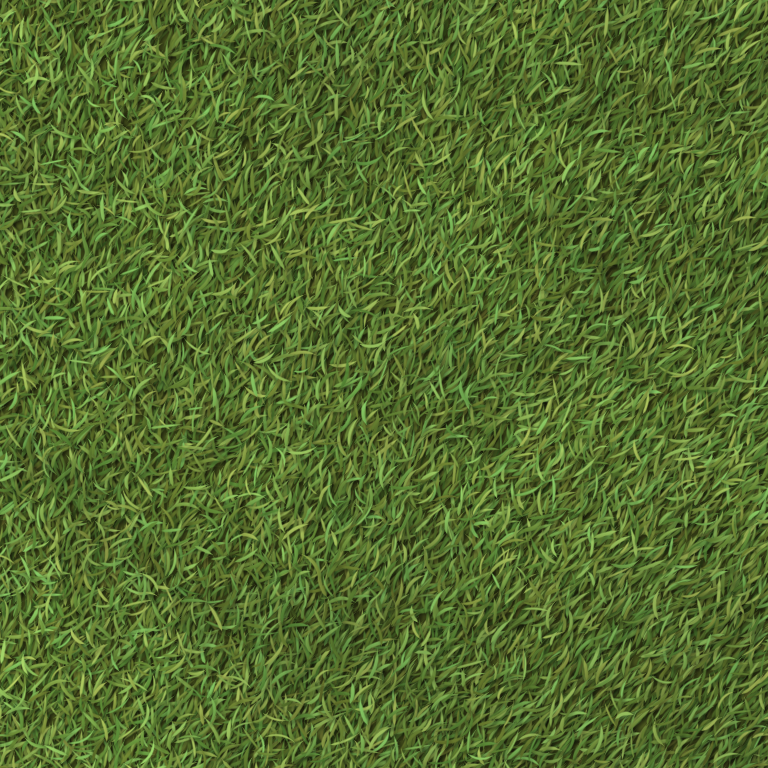
A three.js fragment shader for this texture:

```glsl
// Dense lawn seen from above: layered, curved grass blades leaning up and to the right.
varying vec2 vUv;

const int   LAYERS       = 24;      // blade layers, from the ground up
const float CELL         = 0.031;   // grid spacing, one blade per cell and layer
const float MIN_HALF_LEN = 0.014;
const float MAX_HALF_LEN = 0.029;   // with its bend a blade must stay within CELL
const float MIN_WIDTH    = 0.0024;  // half width at the widest point
const float MAX_WIDTH    = 0.0037;
const float EDGE         = 0.0026;  // edge softness
const float MAX_BEND     = 0.48;    // sideways curl, in half lengths
const float SHADOW       = 0.11;    // darkening around each blade
const float SHADOW_REACH = 0.0045;
const vec2  SHADOW_SHIFT = vec2(0.0015, -0.0020);

const vec3 SOIL      = vec3(0.27, 0.31, 0.11);
const vec3 DEEP      = vec3(0.22, 0.29, 0.10);
const vec3 MID       = vec3(0.37, 0.48, 0.19);
const vec3 LIGHT     = vec3(0.59, 0.73, 0.37);
const vec3 DRY       = vec3(0.41, 0.42, 0.17);
const vec3 COOL_TINT = vec3(0.85, 1.03, 1.02);
const vec3 WARM_TINT = vec3(1.12, 1.00, 0.94);

vec4 hash4(vec3 p) {
  vec4 q = fract(p.xyzx * vec4(0.1031, 0.1030, 0.0973, 0.1099));
  q += dot(q, q.wzxy + 33.33);
  return fract((q.xxyz + q.yzzw) * q.zywx);
}

float cornerSlope(vec2 cell, vec2 offset) {
  return dot(hash4(vec3(cell, 71.0)).xy * 2.0 - 1.0, offset);
}

// Gradient noise, roughly -0.6 to 0.6
float gradientNoise(vec2 p) {
  vec2 i = floor(p), f = fract(p);
  vec2 s = f * f * f * (f * (f * 6.0 - 15.0) + 10.0);
  vec2 e = vec2(1.0, 0.0);
  float low  = mix(cornerSlope(i, f), cornerSlope(i + e, f - e), s.x);
  float high = mix(cornerSlope(i + e.yx, f - e.yx), cornerSlope(i + 1.0, f - 1.0), s.x);
  return mix(low, high, s.y);
}

// Signed depth inside a tapered, bent blade; d is in blade axes (along, across)
float bladeDepth(vec2 d, float halfLen, float width, float bend) {
  float u = d.x / halfLen;
  float across = d.y - bend * halfLen * (u * u - 0.3);
  float taper = smoothstep(-1.0, -0.5, u) * (1.0 - smoothstep(0.1, 1.0, u));
  return width * taper - abs(across);
}

// Draws one blade with its soft shadow over the colour below
void paintBlade(inout vec3 color, vec2 d, vec2 root, float height, vec4 shape, vec4 look) {
  float halfLen = mix(MIN_HALF_LEN, MAX_HALF_LEN, shape.w);
  if (length(d) > halfLen * 1.1 + SHADOW_REACH) return;

  // Lean: tidy on the right, more tousled on the left and in the top layers
  float spread = mix(1.1, 0.65, root.x) * mix(0.55, 1.35, height);
  float angle = 1.22 - 0.42 * root.x + 0.14 * root.y
              + 0.35 * gradientNoise(root * 5.0)
              + spread * (shape.z + look.w - 1.0) * 1.3;
  vec2 dir = vec2(cos(angle), sin(angle));
  mat2 toBlade = mat2(dir.x, -dir.y, dir.y, dir.x);
  float width = mix(MIN_WIDTH, MAX_WIDTH, look.y);
  float bend = MAX_BEND * (look.z * 2.0 - 1.0) * mix(0.4, 1.0, height);

  vec2 s = toBlade * (d - SHADOW_SHIFT);
  float shade = smoothstep(-SHADOW_REACH, 0.001, bladeDepth(s, halfLen, width, bend));
  shade *= 1.0 - smoothstep(0.7, 1.1, abs(s.x) / halfLen);
  color *= 1.0 - SHADOW * shade;

  vec2 b = toBlade * d;
  float u = clamp(b.x / halfLen, -1.0, 1.0);
  float side = b.y - bend * halfLen * (u * u - 0.3);
  float mask = smoothstep(0.0, EDGE, bladeDepth(b, halfLen, width, bend));

  // Tone rises with height and toward the tip, and falls on the far side of the rib
  float tone = 0.36 + 0.40 * height + 0.62 * (look.x - 0.5) + 0.16 * u;
  tone += 0.06 * smoothstep(-0.002, 0.002, side) - 0.03;
  vec3 blade = mix(DEEP, MID, smoothstep(0.0, 0.5, tone));
  blade = mix(blade, LIGHT, smoothstep(0.45, 1.05, tone));
  blade *= mix(COOL_TINT, WARM_TINT, fract(look.y * 13.7));
  float dryness = step(0.86, fract(look.z * 17.3)) * (1.0 - 0.8 * height);
  blade = mix(blade, DRY, dryness);
  color = mix(color, blade, mask);
}

void main() {
  vec3 color = SOIL * (1.0 + 0.5 * gradientNoise(vUv * 60.0));

  // Stack the layers; in each, visit the blades of the nine nearest cells
  for (int layer = 0; layer < LAYERS; layer++) {
    float level = float(layer);
    float height = level / float(LAYERS - 1);
    vec2 shift = hash4(vec3(level, 5.0, 9.0)).xy;
    vec2 home = floor(vUv / CELL + shift);
    for (int y = -1; y <= 1; y++) {
      for (int x = -1; x <= 1; x++) {
        vec2 cell = home + vec2(float(x), float(y));
        vec4 shape = hash4(vec3(cell, level + 11.0));
        vec4 look = hash4(vec3(cell, level + 43.0));
        vec2 root = (cell + shape.xy - shift) * CELL;
        paintBlade(color, vUv - root, root, height, shape, look);
      }
    }
  }

  // Broad, faint patches of light
  float patches = 0.17 * gradientNoise(vUv * 3.5 + 2.0) + 0.14 * gradientNoise(vUv * 12.0);
  color *= 1.02 + patches - 0.08 * (vUv.x - 0.5);
  gl_FragColor = vec4(color, 1.0);
}
```
